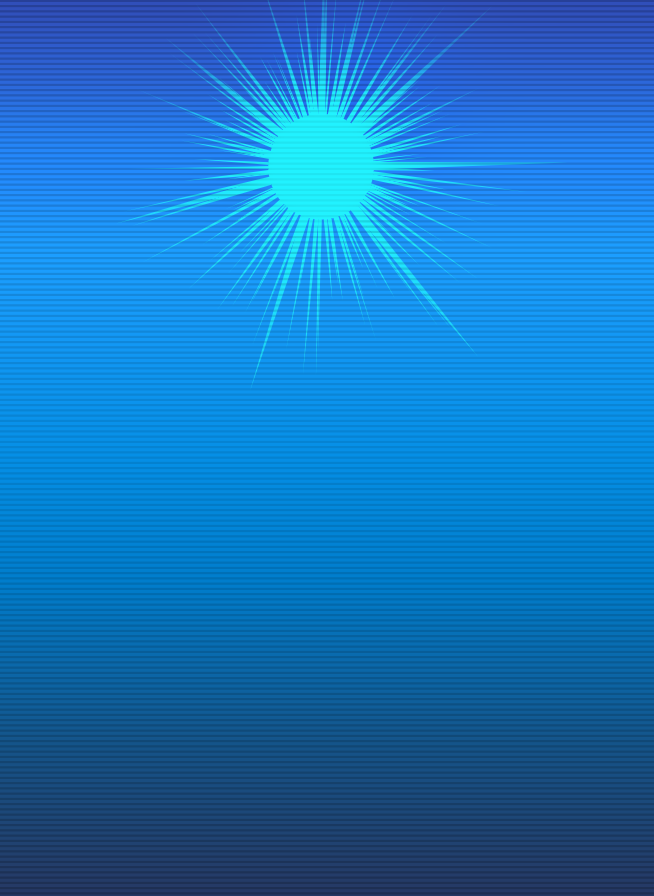
A Shadertoy shader for this background:

```glsl
// A cyan starburst high on a vertical blue gradient, under fine scanlines.
// The burst is a disc joined to tapered rays: hashed thin ones and seven long
// spokes. The sky is a chain of colour ramps from top to bottom.

const float TAU = 6.2831853;

float hash(float n) {
    return fract(sin(n * 127.1) * 43758.5453);
}

// Colour at depth d: 0 at the top edge, 1 at the bottom
vec3 skyColor(float d) {
    vec3 c = vec3(0.19, 0.31, 0.73);
    c = mix(c, vec3(0.18, 0.38, 0.83), smoothstep(0.00, 0.08, d));
    c = mix(c, vec3(0.14, 0.54, 0.99), smoothstep(0.06, 0.19, d));
    c = mix(c, vec3(0.11, 0.62, 1.00), smoothstep(0.18, 0.29, d));
    c = mix(c, vec3(0.02, 0.56, 0.90), clamp((d - 0.29) / 0.22, 0.0, 1.0));
    c = mix(c, vec3(0.00, 0.49, 0.80), clamp((d - 0.51) / 0.14, 0.0, 1.0));
    c = mix(c, vec3(0.08, 0.33, 0.54), clamp((d - 0.65) / 0.18, 0.0, 1.0));
    return mix(c, vec3(0.15, 0.22, 0.39), clamp((d - 0.83) / 0.17, 0.0, 1.0));
}

// Coverage of a ray that narrows from halfWidth at the origin to a point
float ray(vec2 p, float angle, float len, float halfWidth, float pixel) {
    vec2 dir = vec2(cos(angle), sin(angle));
    float along = dot(p, dir);
    float across = abs(p.x * dir.y - p.y * dir.x);
    float w = halfWidth * (1.0 - along / len);
    float edge = clamp((w - across) / pixel + 0.5, 0.0, 1.0);
    return step(0.0, along) * min(edge, clamp(2.0 * w / pixel, 0.0, 1.0));
}

float starburst(vec2 p, float pixel) {
    float r = length(p);
    if (r > 0.29) return 0.0;
    float cover = clamp((0.059 - r) / pixel + 0.5, 0.0, 1.0);

    // Thin rays, jittered around the circle
    for (float i = 0.0; i < 110.0; i++) {
        float angle = (i + 1.4 * hash(i + 1.0)) * TAU / 110.0;
        float len = mix(0.105, 0.235, hash(i + 211.0));
        float width = mix(0.0015, 0.0040, hash(i + 431.0));
        cover = max(cover, ray(p, angle, len, width, pixel));
    }

    // Long spokes, unevenly spaced
    for (float i = 0.0; i < 7.0; i++) {
        float bend = 0.26 * sin(i * TAU / 12.0) + 0.035 * sin(i * TAU / 6.0);
        float len = 0.25 + 0.025 * cos(i * TAU / 6.0);
        cover = max(cover, ray(p, i * TAU / 7.0 - bend + 0.017, len, 0.0056, pixel));
    }
    return cover;
}

void mainImage(out vec4 fragColor, in vec2 fragCoord) {
    float pixel = 1.0 / iResolution.y;
    vec2 uv = fragCoord * pixel;
    vec2 p = uv - vec2(0.491 * iResolution.x * pixel, 0.814);
    float r = length(p);

    // Sky with a soft blue glow above the burst
    vec3 color = skyColor(1.0 - uv.y);
    float glow = exp(-dot(p - vec2(0.03, 0.08), p - vec2(0.03, 0.08)) / 0.012);
    color = mix(color, vec3(0.13, 0.40, 0.98), 0.5 * glow);

    // Rays fade outward, more so towards the top
    float fade = smoothstep(0.06, 0.21, r) * mix(0.3, 0.75, smoothstep(-0.06, 0.12, p.y));
    color = mix(color, vec3(0.13, 0.95, 1.0), starburst(p, pixel) * (1.0 - fade));

    // Scanlines, strongest near the top and bottom, faint over the core
    float band = abs(fract(uv.y * 170.667) - 0.5);
    float line = 1.0 - smoothstep(0.10, 0.32, band);
    float strength = mix(0.09, 0.19, abs(2.0 * uv.y - 1.0));
    strength *= mix(0.35, 1.0, smoothstep(0.05, 0.09, r));
    color *= 1.0 - strength * line;

    fragColor = vec4(color, 1.0);
}
```
